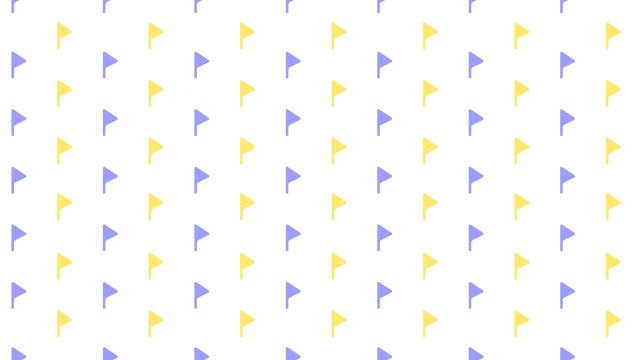
Write a Shadertoy shader that draws this pattern.

```glsl
// Staggered columns of small rounded pennants, blue and yellow, on white.

const float CANVAS_HEIGHT = 432.0;   // design units from top to bottom
const float COLUMN_PITCH = 109.75;   // between columns of one colour
const float ROW_PITCH = 69.1;
const float BLUE_PERIOD = 354.7;     // five blue rows and a wider gap
const float CELL_MARGIN = 18.0;      // empty space above a flag in its cell
const vec2 BLUE_START = vec2(13.7, 62.0);
const vec2 YELLOW_START = vec2(68.6, 27.0);

const vec3 WHITE = vec3(1.0);
const vec3 BLUE = vec3(0.61, 0.62, 1.0);
const vec3 YELLOW = vec3(1.0, 0.91, 0.42);

float sdTriangle(vec2 p, vec2 a, vec2 b, vec2 c) {
    vec2 e0 = b - a, e1 = c - b, e2 = a - c;
    vec2 v0 = p - a, v1 = p - b, v2 = p - c;
    vec2 q0 = v0 - e0 * clamp(dot(v0, e0) / dot(e0, e0), 0.0, 1.0);
    vec2 q1 = v1 - e1 * clamp(dot(v1, e1) / dot(e1, e1), 0.0, 1.0);
    vec2 q2 = v2 - e2 * clamp(dot(v2, e2) / dot(e2, e2), 0.0, 1.0);
    float s = sign(e0.x * e2.y - e0.y * e2.x);
    vec2 d = min(min(vec2(dot(q0, q0), s * (v0.x * e0.y - v0.y * e0.x)),
                     vec2(dot(q1, q1), s * (v1.x * e1.y - v1.y * e1.x))),
                     vec2(dot(q2, q2), s * (v2.x * e2.y - v2.y * e2.x)));
    return -sqrt(d.x) * sign(d.y);
}

float sdRoundBox(vec2 p, vec2 halfSize, float radius) {
    vec2 q = abs(p) - halfSize + radius;
    return length(max(q, 0.0)) + min(max(q.x, q.y), 0.0) - radius;
}

float smoothMin(float a, float b, float k) {
    float h = max(k - abs(a - b), 0.0) / k;
    return min(a, b) - h * h * k * 0.25;
}

// Flag with its top left corner at the origin, y pointing down
float sdFlag(vec2 p) {
    float cloth = sdTriangle(p, vec2(1.6, 1.6), vec2(16.3, 11.3), vec2(1.6, 18.6)) - 1.6;
    float pole = sdRoundBox(p - vec2(1.55, 24.5), vec2(1.55, 7.4), 0.8);
    return max(smoothMin(cloth, pole, 2.0), -p.x);
}

float repeatColumns(float x) {
    return mod(x + COLUMN_PITCH * 0.25, COLUMN_PITCH) - COLUMN_PITCH * 0.25;
}

float rowIndex(float y) {
    return floor((y + CELL_MARGIN) / ROW_PITCH);
}

// Five even rows, then a wider gap
float blueFlags(vec2 p) {
    float y = mod(p.y + CELL_MARGIN, BLUE_PERIOD) - CELL_MARGIN;
    float row = clamp(rowIndex(y), 0.0, 4.0);
    return sdFlag(vec2(repeatColumns(p.x), y - row * ROW_PITCH));
}

// Even rows, the fourth of them set slightly high
float yellowFlags(vec2 p) {
    float row = rowIndex(p.y);
    float lift = row == 3.0 ? 2.4 : 0.0;
    return sdFlag(vec2(repeatColumns(p.x), p.y - row * ROW_PITCH + lift));
}

float coverage(float d, float pixel) {
    return clamp(0.5 - d / pixel, 0.0, 1.0);
}

void mainImage(out vec4 fragColor, in vec2 fragCoord) {
    float pixel = CANVAS_HEIGHT / iResolution.y;
    vec2 p = vec2(fragCoord.x, iResolution.y - fragCoord.y) * pixel;

    vec3 color = WHITE;
    color = mix(color, BLUE, coverage(blueFlags(p - BLUE_START), pixel));
    color = mix(color, YELLOW, coverage(yellowFlags(p - YELLOW_START), pixel));
    fragColor = vec4(color, 1.0);
}
```
